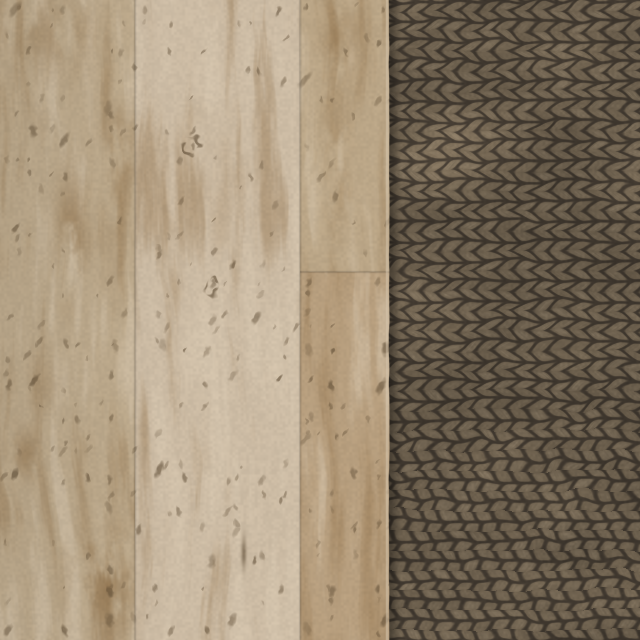
This texture is drawn by a three.js fragment shader. Its source:

```glsl
// Vertical travertine planks beside a chunky brown knitted rug.
varying vec2 vUv;

const float SEAM_A = 0.211;      // left and middle plank
const float SEAM_B = 0.469;      // middle and right plank
const float RUG_EDGE = 0.608;
const float CROSS_SEAM = 0.575;  // joint across the right plank
const float SOFT = 0.0012;
const vec2 STITCH = vec2(0.0285, 0.0312);

const vec3 STONE_LEFT = vec3(0.735, 0.66, 0.545);
const vec3 STONE_MID = vec3(0.79, 0.725, 0.635);
const vec3 STONE_UPPER = vec3(0.725, 0.645, 0.525);
const vec3 STONE_LOWER = vec3(0.71, 0.615, 0.49);
const vec3 STAIN = vec3(0.55, 0.43, 0.28);
const vec3 CREAM = vec3(0.84, 0.78, 0.69);
const vec3 PIT = vec3(0.36, 0.29, 0.20);
const vec3 YARN_GAP = vec3(0.245, 0.215, 0.18);
const vec3 YARN = vec3(0.405, 0.355, 0.285);
const vec3 YARN_LIGHT = vec3(0.54, 0.485, 0.405);

float hash(vec2 p) {
  vec3 q = fract(p.xyx * vec3(0.1031, 0.1030, 0.0973));
  q += dot(q, q.yzx + 33.33);
  return fract((q.x + q.y) * q.z);
}

float noise(vec2 p) {
  vec2 i = floor(p), f = fract(p);
  f = f * f * (3.0 - 2.0 * f);
  return mix(mix(hash(i), hash(i + vec2(1, 0)), f.x),
             mix(hash(i + vec2(0, 1)), hash(i + vec2(1, 1)), f.x), f.y);
}

float fbm(vec2 p) {
  float sum = 0.0, amp = 0.5;
  for (int i = 0; i < 4; i++) {
    sum += amp * noise(p);
    p = p * 2.03 + 17.3;
    amp *= 0.5;
  }
  return sum;
}

float blob(vec2 p, vec2 centre, vec2 radius) {
  vec2 d = (p - centre) / radius;
  return exp(-dot(d, d));
}

float line(float x, float at, float width) {
  return 1.0 - smoothstep(width, width + 2.0 * SOFT, abs(x - at));
}

// Sparse dark holes, one candidate per grid cell
float pits(vec2 p, vec2 cells, float chance, float size) {
  vec2 g = p * cells, id = floor(g);
  vec2 spot = 0.3 + 0.4 * vec2(hash(id + 3.1), hash(id + 8.7));
  vec2 d = (g - id - spot) / cells;
  d.x += d.y * (hash(id + 5.3) - 0.7);
  d += 0.004 * (vec2(noise(p * 190.0), noise(p * 190.0 + 40.0)) - 0.5);
  float r = size * (0.4 + hash(id + 1.9));
  float hole = 1.0 - smoothstep(r * 0.4, r + SOFT, length(d * vec2(1.0, 0.55)));
  return hole * step(hash(id), chance) * (0.4 + 0.6 * hash(id + 6.2));
}

// Irregular outlined hollow
float hollow(vec2 p, vec2 centre, vec2 radius) {
  vec2 d = (p - centre) / radius;
  d += 0.9 * (vec2(noise(p * 90.0), noise(p * 90.0 + 31.0)) - 0.5);
  float ring = 1.0 - smoothstep(0.08, 0.35, abs(length(d) - 0.8));
  return ring * smoothstep(0.25, 0.6, noise(p * 110.0 + 9.0));
}

vec3 stone(vec2 p) {
  float mid = smoothstep(SEAM_A - SOFT, SEAM_A + SOFT, p.x);
  float right = smoothstep(SEAM_B - SOFT, SEAM_B + SOFT, p.x);
  float upper = smoothstep(CROSS_SEAM - SOFT, CROSS_SEAM + SOFT, p.y);
  vec3 col = mix(STONE_LEFT, STONE_MID, mid);
  col = mix(col, mix(STONE_LOWER, STONE_UPPER, upper), right);

  // Veins along each plank
  float plank = step(SEAM_A, p.x) + step(SEAM_B, p.x) * (1.0 + step(CROSS_SEAM, p.y));
  vec2 q = p + plank * vec2(3.7, 5.1);
  q.x += 0.05 * (fbm(q * vec2(4.0, 3.0)) - 0.5) + 0.02 * p.y;
  float vein = fbm(q * vec2(38.0, 4.5));
  float cloud = fbm(q * vec2(13.0, 5.0) + 21.0);
  col = mix(col, STAIN, 0.42 * smoothstep(0.48, 0.8, vein));
  col = mix(col, CREAM, 0.5 * smoothstep(0.46, 0.2, vein));
  col = mix(col, STAIN, 0.25 * smoothstep(0.5, 0.8, cloud));

  // Brown mineral stains
  float stain = blob(p, vec2(0.112, 0.63), vec2(0.022, 0.09))
    + 0.7 * blob(p, vec2(0.185, 0.75), vec2(0.028, 0.09))
    + blob(p, vec2(0.16, 0.09), vec2(0.05, 0.09)) * (1.0 - mid)
    + 0.8 * blob(p, vec2(0.04, 0.29), vec2(0.03, 0.035))
    + 0.6 * blob(p, vec2(0.08, 0.95), vec2(0.07, 0.06))
    + 0.7 * blob(p, vec2(0.525, 0.72), vec2(0.025, 0.13)) * right
    + 0.6 * blob(p, vec2(0.53, 0.93), vec2(0.03, 0.07));
  col = mix(col, STAIN, 0.65 * stain * smoothstep(0.3, 0.65, fbm(q * vec2(34.0, 16.0))));

  // Pits, hollows and grain
  float holes = pits(p, vec2(26.0, 21.0), 0.17, 0.0055);
  holes = max(holes, 0.75 * pits(p + 4.0, vec2(55.0, 42.0), 0.13, 0.0034));
  holes = max(holes, hollow(p, vec2(0.304, 0.773), vec2(0.018, 0.014)));
  holes = max(holes, hollow(p, vec2(0.329, 0.552), vec2(0.010, 0.020)));
  holes = max(holes, blob(p, vec2(0.381, 0.135), vec2(0.004, 0.025)));
  col = mix(col, PIT, 0.6 * holes);
  col *= 0.975 + 0.05 * noise(p * 230.0);

  // Joints and the bright outer edge
  float joint = line(p.x, SEAM_A, 0.0007) + line(p.x, SEAM_B, 0.0007)
    + right * line(p.y, CROSS_SEAM, 0.0006);
  col *= 1.0 - 0.13 * joint;
  col = mix(col, CREAM, 0.5 * line(p.x, RUG_EDGE - 0.003, 0.001));
  return col * (0.96 + 0.05 * smoothstep(0.0, 0.3, p.x));
}

vec3 rug(vec2 p) {
  float moss = 1.0 - smoothstep(0.2, 0.46, p.y);  // staggered stitches low down
  vec2 g = p / STITCH;
  g += 0.32 * (vec2(noise(p * 32.0), noise(p * 32.0 + 50.0)) - 0.5);
  float row = floor(g.y), v = g.y - row - 0.5;
  float h = abs(v) * 2.0;
  float u = g.x - mix(0.75, 0.3, moss) * h + 0.5 * mod(row, 2.0) * moss;
  u += 0.25 * moss * step(0.0, v);
  float w = abs(fract(u) - 0.5);
  float side = step(0.0, v);
  float strand = (1.0 - smoothstep(0.14, 0.5, w)) * (1.0 - smoothstep(0.6, 1.0, h));
  strand *= mix(0.55, 1.0, smoothstep(0.0, 0.28, h));
  float tone = hash(vec2(floor(u), row * 2.0 + side));
  float fibre = noise(vec2(u * 9.0, g.y * 3.0));
  vec3 col = mix(YARN_GAP, YARN, smoothstep(0.0, 0.6, strand));
  col = mix(col, YARN_LIGHT, strand * (0.16 + 0.36 * tone) * (0.6 + 0.6 * fibre));
  col *= 0.88 + 0.24 * fbm(p * vec2(9.0, 14.0));
  col *= 1.0 + 0.2 * blob(p, vec2(0.70, 0.77), vec2(0.07, 0.06));
  col *= 0.95 + 0.1 * noise(p * 260.0);
  return col * mix(0.68, 1.0, smoothstep(0.0, 0.022, p.x - RUG_EDGE));
}

void main() {
  float edge = RUG_EDGE + 0.0015 * (noise(vec2(vUv.y * 40.0, 2.0)) - 0.5);
  float onRug = smoothstep(edge - SOFT, edge + SOFT, vUv.x);
  gl_FragColor = vec4(mix(stone(vUv), rug(vUv), onRug), 1.0);
}
```
